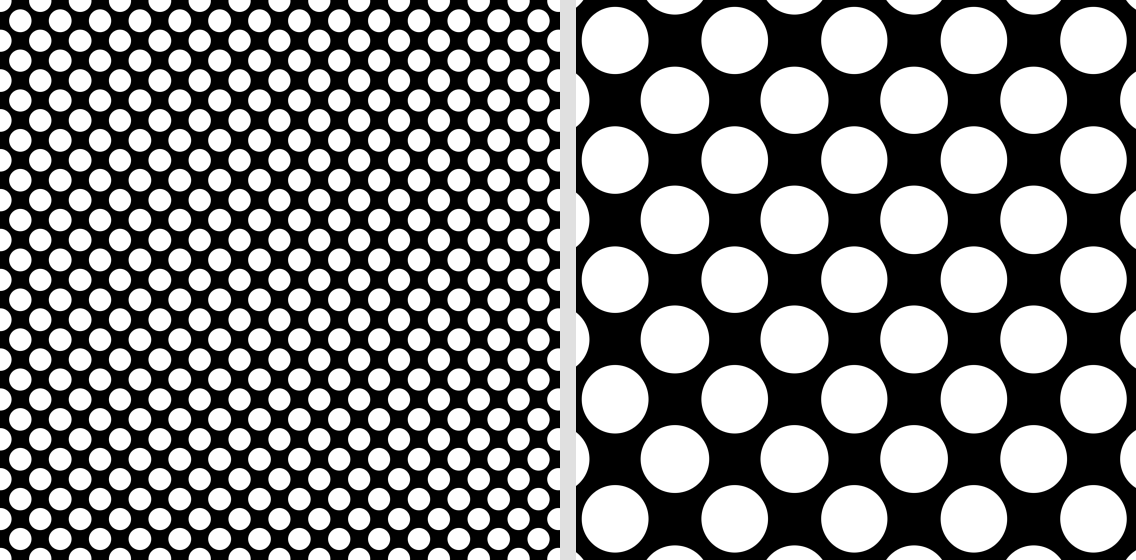
Left: the whole. Right: its middle third, enlarged.
Write a WebGL 2 fragment shader that draws this pattern.

```glsl
#version 300 es
precision highp float;
// White polka dots on black in a staggered grid: each square cell holds
// one dot at its corner and one at its centre. Columns and rows differ
// very slightly in dot width and height, chosen by a sine hash.

uniform vec2 u_resolution;
out vec4 fragColor;

const vec3 DOT_COLOR = vec3(1.0);
const vec3 GROUND_COLOR = vec3(0.0);
const float REPEATS = 14.048;               // cells across the canvas
const vec2 ORIGIN = vec2(0.0007, 0.9985);   // centre of one corner dot
const float RADIUS = 0.282;                 // in cells
const float SIZE_VARIATION = 0.018;         // relative change of each semi-axis
const float EDGE_PIXELS = 0.7;              // half width of the smoothed edge

float hash(float n) {
    return fract(sin(n * 12.9898) * 43758.5453);
}

// Centre of the staggered grid dot nearest to p, in cells
vec2 nearestDot(vec2 p) {
    vec2 corner = round(p);
    vec2 middle = floor(p) + 0.5;
    return distance(p, corner) < distance(p, middle) ? corner : middle;
}

// Semi-axes: width set by the column, height by the row
vec2 dotRadii(vec2 center) {
    vec2 id = floor(center * 2.0 + 0.5);
    vec2 jitter = vec2(hash(id.x + 7.0), hash(id.y + 53.0)) * 2.0 - 1.0;
    return RADIUS * (1.0 + SIZE_VARIATION * jitter);
}

// Approximate signed distance to an ellipse, for nearly equal semi-axes
float ellipseDistance(vec2 p, vec2 radii) {
    return (length(p / radii) - 1.0) * min(radii.x, radii.y);
}

void main() {
    vec2 uv = gl_FragCoord.xy / u_resolution.y;
    vec2 p = (uv - ORIGIN) * REPEATS;

    vec2 center = nearestDot(p);
    float d = ellipseDistance(p - center, dotRadii(center));

    float edge = EDGE_PIXELS * REPEATS / u_resolution.y;
    float coverage = 1.0 - smoothstep(-edge, edge, d);
    fragColor = vec4(mix(GROUND_COLOR, DOT_COLOR, coverage), 1.0);
}
```
